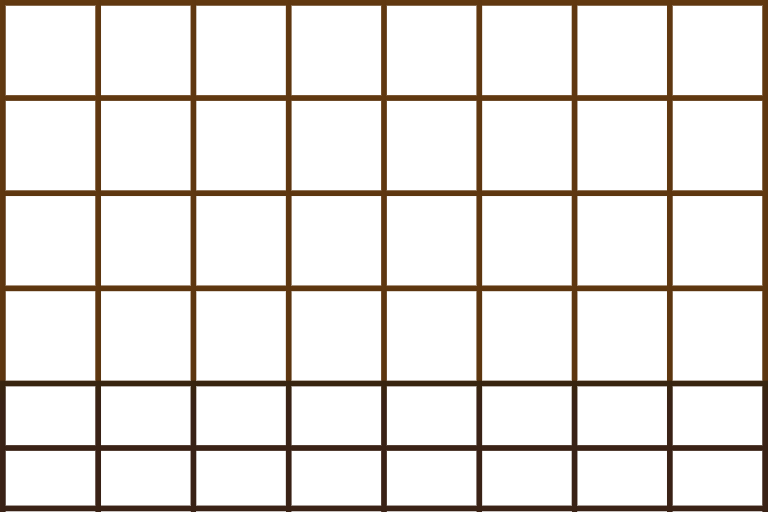
This pattern is drawn by a Shadertoy shader. Its source:

```glsl
// A lattice of thin brown bars on white: eight columns, four square rows on top
// and two shorter, darker rows below. Bars are distances to repeated centre
// lines, filtered over one pixel and tinted by height with a faint bevel.

#define COLUMNS 8.0
#define TALL_ROWS 4.0
#define BAR_WIDTH 0.0112
#define SPLIT_DEPTH 0.749
#define SHORT_BAR_DEPTH 0.875
#define BASE_DEPTH 0.993
#define BEVEL 0.025
#define PAPER vec3(1.0)
#define UPPER_BROWN vec3(0.37, 0.215, 0.062)
#define LOWER_BROWN vec3(0.225, 0.133, 0.085)
#define SPLIT_OLIVE vec3(0.22, 0.145, 0.06)

// Signed offset to the nearest of the evenly spaced lines 0..count.
float repeatOffset(float x, float pitch, float count) {
    return x - pitch * clamp(round(x / pitch), 0.0, count);
}

float nearest(float a, float b) {
    return abs(a) < abs(b) ? a : b;
}

// Share of the pixel covered by a bar whose centre lies at this offset.
float barCoverage(float offset, float pixel) {
    return clamp(0.5 + (0.5 * BAR_WIDTH - abs(offset)) / pixel, 0.0, 1.0);
}

// Bar colour by depth: warm above, olive at the split, dark below.
vec3 barColour(float depth, float pixel) {
    float edge = SPLIT_DEPTH - 0.5 * BAR_WIDTH;
    float below = smoothstep(edge - pixel, edge + pixel, depth);
    float settle = smoothstep(SPLIT_DEPTH, SPLIT_DEPTH + 0.045, depth);
    vec3 upper = UPPER_BROWN * mix(1.02, 0.98, depth / SPLIT_DEPTH);
    return mix(upper, mix(SPLIT_OLIVE, LOWER_BROWN, settle), below);
}

void mainImage(out vec4 fragColor, in vec2 fragCoord) {
    // Canvas heights, with depth measured down from the top edge.
    float pixel = 1.0 / iResolution.y;
    float x = fragCoord.x * pixel;
    float depth = 1.0 - fragCoord.y * pixel;
    float inset = 0.5 * BAR_WIDTH;

    // Upright bars, fitted between the two sides.
    float columnPitch = (iResolution.x * pixel - BAR_WIDTH) / COLUMNS;
    float upright = repeatOffset(x - inset, columnPitch, COLUMNS);

    // Level bars: the even upper rows, then the two short rows.
    float rowPitch = (SPLIT_DEPTH - inset) / TALL_ROWS;
    float level = repeatOffset(depth - inset, rowPitch, TALL_ROWS);
    level = nearest(level, depth - SHORT_BAR_DEPTH);
    level = nearest(level, depth - BASE_DEPTH);

    float uprightCover = barCoverage(upright, pixel);
    float levelCover = barCoverage(level, pixel);
    float cover = max(uprightCover, levelCover);

    // Lighter upper and left faces on each bar.
    float across = levelCover > uprightCover ? level : upright;
    float shade = 1.0 - BEVEL * clamp(across / inset, -1.0, 1.0);

    vec3 colour = mix(PAPER, barColour(depth, pixel) * shade, cover);
    fragColor = vec4(colour, 1.0);
}
```
